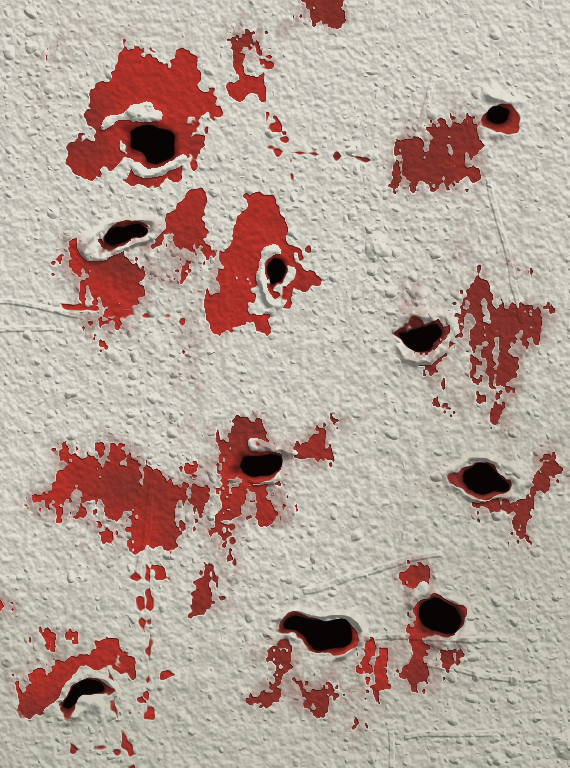
A Shadertoy shader for this texture:

```glsl
// Chipped off-white paint over red canvas, with torn black holes, bumps and scratches.
#define PAINT_LIGHT vec3(0.80, 0.79, 0.75)
#define PAINT_SHADE vec3(0.715, 0.71, 0.655)
#define RED_BRIGHT vec3(0.67, 0.19, 0.16)
#define RED_DARK vec3(0.50, 0.19, 0.165)
#define MAUVE vec3(0.60, 0.48, 0.45)
#define HOLE_BLACK vec3(0.03, 0.015, 0.015)
#define CELL vec2(0.247, 0.25)
#define LIGHT_DIR vec2(0.5, 0.86)
#define RELIEF 1.0
#define EDGE 0.0015
#define SCRATCHES 20

struct Surface { float height, bare, hole, smear; };

float hash(vec2 p) {
    vec3 q = fract(p.xyx * vec3(0.1031, 0.1030, 0.0973));
    q += dot(q, q.yzx + 33.33);
    return fract((q.x + q.y) * q.z);
}

vec2 hash2(vec2 p) { return vec2(hash(p), hash(p + 37.7)); }

float noise(vec2 p) {
    vec2 i = floor(p), f = fract(p);
    f = f * f * (3.0 - 2.0 * f);
    return mix(mix(hash(i), hash(i + vec2(1, 0)), f.x),
               mix(hash(i + vec2(0, 1)), hash(i + vec2(1, 1)), f.x), f.y);
}

float fbm(vec2 p) {
    float sum = 0.0, amp = 0.53;
    for (int i = 0; i < 4; i++) {
        sum += amp * noise(p);
        p = mat2(1.6, 1.2, -1.2, 1.6) * p + 7.3;
        amp *= 0.5;
    }
    return sum;
}

// 1 inside, 0 outside, with a soft edge
float inside(float d, float soft) { return 1.0 - smoothstep(-soft, soft, d); }

float ellipse(vec2 q, vec2 size) { return (length(q / size) - 1.0) * sqrt(size.x * size.y); }

// Scattered domes, one per cell at most
float bumps(vec2 p, float scale, float share) {
    vec2 id = floor(p * scale);
    float radius = mix(0.12, 0.32, hash(id + 3.1));
    vec2 q = fract(p * scale) - 0.5 - (hash2(id) - 0.5) * 0.34;
    float dome = max(0.0, 1.0 - dot(q, q) / (radius * radius));
    return step(hash(id + 9.4), share) * dome * radius / scale;
}

Surface surfaceAt(vec2 p) {
    Surface s;
    vec2 warp = vec2(fbm(p * 9.0), fbm(p * 9.0 + 40.0)) - 0.5;
    vec2 wobble = vec2(noise(p * 85.0), noise(p * 85.0 + 50.0)) - 0.5;
    float ragged = fbm(p * 24.0) - 0.5;
    float torn = noise(p * 58.0 + 5.0) - 0.5;
    float streak = noise(p * vec2(130.0, 48.0)) - 0.5;
    float weave = noise(p * vec2(230.0, 190.0)) - 0.5;
    float dry = smoothstep(0.4, 0.65, noise(p * 5.0 + 11.0));

    // Torn holes, each with a flaked patch nearby
    s.hole = 1.0;
    s.bare = 1.0;
    for (int i = 0; i < 12; i++) {
        vec2 cell = vec2(i % 3, i / 3);
        vec2 spot = (cell + 0.5 + 0.65 * (hash2(cell + 2.0) - 0.5)) * CELL;
        vec2 holeSize = mix(vec2(0.011, 0.011), vec2(0.036, 0.021), hash2(cell * 17.3 + 5.0));
        if (i % 7 != 3)
            s.hole = min(s.hole, ellipse(p - spot + warp * 0.09, holeSize));
        vec2 flakeSize = mix(vec2(0.03), vec2(0.095), hash2(cell + 14.0)) * (0.96 - 0.18 * cell.x);
        vec2 shift = (hash2(cell + 21.0) - 0.5) * 0.12;
        s.bare = min(s.bare, ellipse(p - spot + shift + warp * 0.25, flakeSize));
    }
    s.hole += ragged * 0.022 + torn * 0.011;
    s.bare += ragged * 0.13 + torn * 0.012 + streak * mix(0.01, 0.05, dry) + weave * mix(0.008, 0.03, dry);
    float worn = 1.0 - smoothstep(0.0, 0.07, s.bare);
    s.smear = dry * worn * smoothstep(-0.25, 0.25, streak + weave * 0.6);

    // Scratches: flecked red lines and raised ridges
    float ridge = 0.0;
    for (int i = 0; i < SCRATCHES; i++) {
        vec2 id = vec2(float(i) * 3.7, 61.0);
        float angle = 1.57 * step(0.5, hash(id)) + 0.5 * (hash(id + 4.0) - 0.5);
        vec2 dir = vec2(cos(angle), sin(angle));
        vec2 q = p - hash2(id + 7.0) * vec2(0.742, 1.0) + warp * 0.02;
        float halfLength = mix(0.02, 0.1, hash(id + 12.0));
        float d = max(abs(dot(q, vec2(-dir.y, dir.x))) - 0.002, abs(dot(q, dir)) - halfLength);
        if (i % 2 == 0) s.bare = min(s.bare, d + (noise(p * 105.0) - 0.4) * 0.016);
        else ridge = max(ridge, 1.0 - smoothstep(0.0, 0.003, d));
    }

    // White curled lip outside, red torn lip inside
    float ring = (s.hole - 0.013 - torn * 0.008) / 0.0075;
    float lip = exp(-ring * ring) * smoothstep(0.28, 0.6, noise(p * 26.0));
    s.bare = mix(s.bare, 0.02, smoothstep(0.2, 0.5, lip));
    s.bare = min(s.bare, s.hole - 0.004 + ragged * 0.035 + torn * 0.008);

    // Relief: grain, irregular lumps, paint thickness
    float crowd = smoothstep(0.3, 0.75, noise(p * 6.0 + 3.0));
    float grain = noise(p * 170.0) * 0.0008 + noise(p * 310.0) * 0.00035;
    vec2 bent = p + wobble * 0.007;
    float lumps = bumps(bent, 38.0, 0.08 + 0.35 * crowd) + bumps(bent + 0.37, 75.0, 0.2 + 0.45 * crowd)
                + 0.7 * bumps(bent + 0.71, 17.0, 0.12 * crowd);
    float cover = smoothstep(-0.002, 0.002, s.bare);
    float curl = lip * (0.0035 + torn * 0.003);
    s.height = grain + fbm(p * 45.0) * 0.0014 + ridge * 0.0008 + curl
             + cover * (lumps * 0.27 + 0.0009);
    return s;
}

void mainImage(out vec4 fragColor, in vec2 fragCoord) {
    vec2 p = fragCoord / iResolution.y;
    Surface s = surfaceAt(p);

    // White paint, dry-brushed mauve and exposed red
    float tone = noise(p * 3.0) * 0.4 + p.y * 0.35 + noise(p * 150.0) * 0.3;
    vec3 color = mix(PAINT_SHADE, PAINT_LIGHT, smoothstep(0.3, 0.68, tone));
    color = mix(color, MAUVE, s.smear * 0.75);
    float warmth = fbm(p * 6.0) + (0.35 - p.x) * 0.4;
    vec3 red = mix(RED_DARK, RED_BRIGHT, smoothstep(0.42, 0.7, warmth));
    red *= mix(0.6, 1.0, smoothstep(0.0, 0.009, s.hole));
    float redMask = inside(s.bare, EDGE);
    color = mix(color, red, redMask);

    // Side light across the relief
    float slope = (s.height - surfaceAt(p + LIGHT_DIR * EDGE).height) / EDGE;
    color *= 1.0 + clamp(slope * RELIEF * mix(1.0, 0.75, redMask), -0.42, 0.11);

    color = mix(color, HOLE_BLACK, inside(s.hole, EDGE));
    fragColor = vec4(color, 1.0);
}
```
